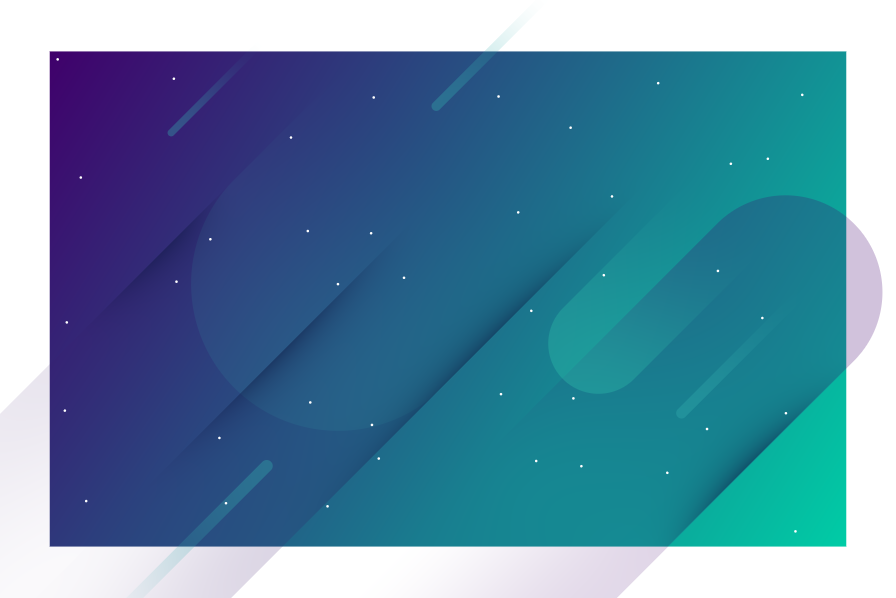
Reproduce this background procedurally as a WebGL 1 fragment shader.

```glsl
precision highp float;
// Violet-to-teal panel on white, crossed by diagonal capsules, soft shadows and tiny stars.

uniform vec2 u_resolution;

// Antialiased coverage of a signed distance
float fill(float d) {
  return clamp(0.5 - d * u_resolution.y, 0.0, 1.0);
}

// Half-infinite capsule with its round end at c, running along dir
float capsule(vec2 q, vec2 c, float dir, float radius) {
  vec2 d = q - c;
  return length(vec2(min(d.x * dir, 0.0), d.y)) - radius;
}

// Thin capsule that fades out along its length
float streak(vec2 q, vec2 c, float dir, float radius, float len) {
  float fade = 1.0 - smoothstep(0.0, len, (q.x - c.x) * dir);
  return fill(capsule(q, c, dir, radius)) * fade;
}

// Shadow on one side of a diagonal edge, strongest at peak
float edgeShadow(vec2 q, float edge, float side, float start, float peak, float end) {
  float d = (q.y - edge) * side;
  float along = smoothstep(start, peak, q.x) * (1.0 - smoothstep(peak, end, q.x));
  return fill(-d) * exp(-max(d, 0.0) / 0.028) * along;
}

vec2 hash2(vec2 cell) {
  vec2 h = vec2(dot(cell, vec2(127.1, 311.7)), dot(cell, vec2(269.5, 183.3)));
  return fract(sin(h) * 43758.5);
}

// One jittered star per grid cell
float stars(vec2 p) {
  vec2 g = p / 0.166;
  vec2 offset = 0.08 + 0.84 * hash2(floor(g));
  return fill((length(fract(g) - offset)) * 0.166 - 0.0021);
}

void main() {
  // Height is 1, y runs down; q is (along, across) the diagonals
  vec2 p = gl_FragCoord.xy / u_resolution.y;
  p.x += 0.5 * (1.5 - u_resolution.x / u_resolution.y);
  p.y = 1.0 - p.y;
  vec2 q = vec2(p.x - p.y, p.x + p.y) * 0.70711;

  vec3 violet = vec3(0.25, 0.0, 0.42);
  vec3 mint = vec3(0.0, 0.8, 0.65);
  vec3 plum = vec3(0.23, 0.1, 0.42);
  vec3 navy = vec3(0.05, 0.1, 0.26);
  vec3 aqua = vec3(0.2, 0.68, 0.68);

  // Panel with a gradient along its diagonal
  vec2 size = vec2(1.332, 0.828);
  vec2 r = p - vec2(0.084, 0.086);
  vec2 box = abs(r - 0.5 * size) - 0.5 * size;
  float panel = fill(max(box.x, box.y));
  float t = clamp(dot(r, size) / dot(size, size), 0.0, 1.0);
  vec3 color = mix(vec3(1.0), mix(violet, mint, t), panel);

  // Two wide bands at the lower left
  float bandFade = 1.0 - smoothstep(-0.25, 0.3, q.x);
  float first = fill(0.490 - q.y) * fill(q.y - 0.750);
  float second = fill(0.750 - q.y) * fill(q.y - 0.981);
  float firstTint = mix(0.12, 0.04, smoothstep(0.49, 0.75, q.y));
  float secondTint = mix(0.05, 0.18, smoothstep(0.75, 0.981, q.y));
  float paleEnd = mix(0.6, 1.0, smoothstep(-0.7, -0.3, q.x));
  color = mix(color, plum, (first * firstTint + second * secondTint) * bandFade * paleEnd);

  // Large round end inside the panel
  float disc = fill(capsule(q, vec2(0.065, 0.736), 1.0, 0.246));
  float discFade = 1.0 - smoothstep(-0.1, 0.35, q.x);
  color = mix(color, aqua, 0.12 * disc * discFade * panel);

  // Broad capsule reaching past the right side
  float broad = fill(capsule(q, vec2(0.584, 1.275), -1.0, 0.162));
  float broadTint = mix(0.15 * smoothstep(1.11, 1.436, q.y), 0.24, smoothstep(0.0, 0.55, q.x));
  color = mix(color, violet, broad * broadTint);

  // Bright capsule fading to the upper right
  float bright = fill(capsule(q, vec2(0.302, 1.1145), 1.0, 0.084));
  float brightFade = 1.0 - smoothstep(0.22, 0.62, q.x);
  color = mix(color, vec3(0.2, 0.83, 0.7), 0.28 * bright * brightFade * panel);

  // Shadows along the band edges
  float shade = edgeShadow(q, 0.490, 1.0, -0.32, -0.09, 0.06)
              + edgeShadow(q, 0.750, 1.0, -0.42, -0.08, 0.24)
              + edgeShadow(q, 0.981, -1.0, -0.35, 0.18, 0.55)
              + edgeShadow(q, 1.436, -1.0, 0.08, 0.33, 0.60);
  color = mix(color, navy, 0.5 * min(shade, 1.0) * panel);

  // Thin streaks
  float streaks = streak(q, vec2(0.046, 0.360), 1.0, 0.006, 0.22)
                + streak(q, vec2(0.391, 0.642), 1.0, 0.008, 0.27)
                + streak(q, vec2(-0.235, 0.867), -1.0, 0.010, 0.42)
                + streak(q, vec2(0.318, 1.295), 1.0, 0.009, 0.30);
  color = mix(color, aqua, 0.36 * streaks);

  color = mix(color, vec3(1.0), stars(r) * panel);
  gl_FragColor = vec4(color, 1.0);
}
```
